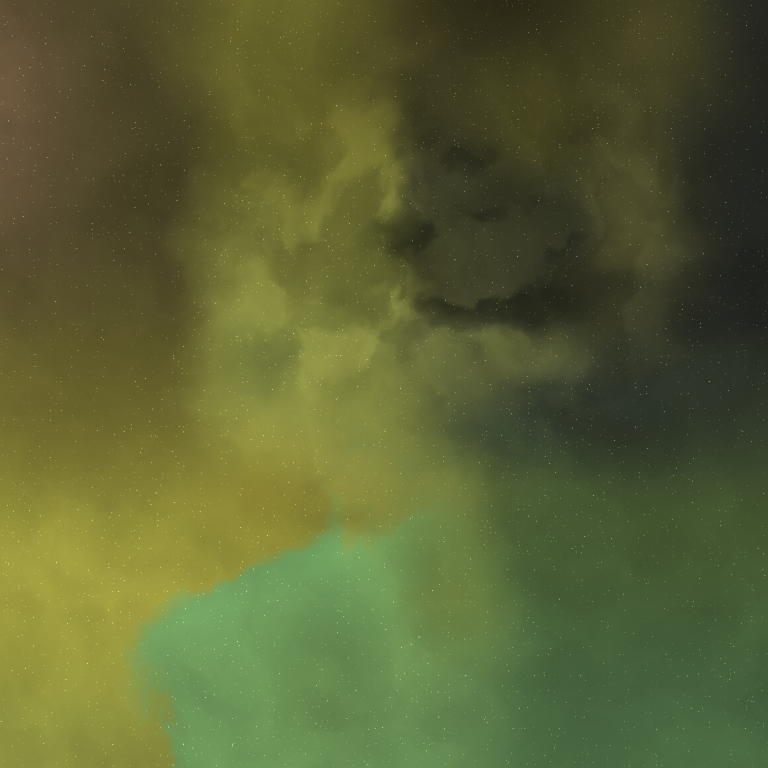
This background is drawn by a three.js fragment shader. Its source:

```glsl
// Draws a murky olive nebula with a teal fan, dark rifts and faint stars.
varying vec2 vUv;
#define WARP_SCALE 6.0
#define WARP_AMOUNT 0.07
#define CURL_SCALE 11.0
#define CURL_AMOUNT 0.09
#define WISP_CONTRAST 0.45
#define BILLOW_SCALE 15.0
#define BILLOW_GAIN 0.85
#define STAR_CELLS 85.0
#define STAR_RADIUS 0.0013
#define STAR_GAIN 0.36

float hash(vec2 p) {
  return fract(sin(dot(p, vec2(127.1, 311.7))) * 43758.5453);
}
float noise(vec2 p) {
  vec2 i = floor(p);
  vec2 f = fract(p);
  f = f * f * f * (f * (f * 6.0 - 15.0) + 10.0);
  return mix(mix(hash(i), hash(i + vec2(1.0, 0.0)), f.x),
    mix(hash(i + vec2(0.0, 1.0)), hash(i + vec2(1.0)), f.x), f.y);
}
// Layered noise centred on zero
float fbm(vec2 p) {
  float sum = -0.48;
  float gain = 0.5;
  for (int i = 0; i < 6; i++) {
    sum += gain * noise(p);
    p = mat2(1.6, 1.2, -1.2, 1.6) * p + 7.3;
    gain *= 0.48;
  }
  return sum;
}
vec2 fbm2(vec2 p) {
  return vec2(fbm(p), fbm(p + vec2(31.4, 17.9)));
}
// Soft elliptical falloff, 1 at the centre
float glow(vec2 p, vec2 centre, vec2 radius) {
  vec2 d = (p - centre) / radius;
  return exp(-dot(d, d));
}
// Blends a soft puff of one tint into the colour
void puff(inout vec3 col, vec3 tint, float amount, vec2 p, vec2 centre, vec2 radius) {
  col = mix(col, tint, amount * glow(p, centre, radius));
}
// Broad colours: amber to brown on the left, green to near black on the right
vec3 backdrop(vec2 p) {
  vec3 left = mix(vec3(0.53, 0.55, 0.24), vec3(0.61, 0.60, 0.24), smoothstep(0.0, 0.22, p.y));
  left = mix(left, vec3(0.42, 0.40, 0.17), smoothstep(0.28, 0.47, p.y));
  left = mix(left, vec3(0.27, 0.25, 0.14), smoothstep(0.43, 0.72, p.y));
  vec3 right = mix(vec3(0.28, 0.40, 0.25), vec3(0.27, 0.34, 0.19), smoothstep(0.05, 0.34, p.y));
  right = mix(right, vec3(0.18, 0.21, 0.15), smoothstep(0.32, 0.47, p.y));
  right = mix(right, vec3(0.13, 0.14, 0.12), smoothstep(0.45, 0.62, p.y));
  float top = smoothstep(0.75, 1.0, p.y) * (1.0 - smoothstep(0.75, 0.95, p.x));
  right = mix(right, vec3(0.16, 0.15, 0.08), top);
  return mix(left, right, smoothstep(0.36, 0.72, p.x));
}
// Olive column, its bright foot, and the plumes to its right
void oliveClouds(inout vec3 col, vec2 p) {
  vec3 olive = mix(vec3(0.57, 0.59, 0.27), vec3(0.41, 0.40, 0.16), smoothstep(0.56, 0.88, p.y));
  float rise = smoothstep(0.72, 1.0, p.y);
  float column = smoothstep(0.22 - 0.06 * rise, 0.33, p.x) * smoothstep(0.32, 0.48, p.y);
  column *= 1.0 - smoothstep(0.50 - 0.12 * rise, 0.57 + 0.04 * rise, p.x);
  col = mix(col, olive, 0.88 * column);
  puff(col, vec3(0.60, 0.62, 0.29), 0.85, p, vec2(0.45, 0.45), vec2(0.14, 0.09));
  puff(col, vec3(0.42, 0.44, 0.24), 0.95, p, vec2(0.64, 0.55), vec2(0.13, 0.07));
  puff(col, vec3(0.36, 0.35, 0.19), 0.9, p, vec2(0.81, 0.73), vec2(0.075, 0.17));
  puff(col, vec3(0.29, 0.28, 0.14), 0.8, p, vec2(0.85, 0.96), vec2(0.10, 0.13));
  puff(col, vec3(0.31, 0.30, 0.13), 0.85, p, vec2(0.68, 0.85), vec2(0.10, 0.08));
  puff(col, vec3(0.46, 0.50, 0.24), 0.7, p, vec2(0.56, 0.36), vec2(0.08, 0.08));
}
// Shadowed gaps and the blue-green haze below them
void darkRifts(inout vec3 col, vec2 p) {
  puff(col, vec3(0.17, 0.18, 0.12), 0.8, p, vec2(0.59, 0.69), vec2(0.09, 0.05));
  puff(col, vec3(0.15, 0.16, 0.11), 0.6, p, vec2(0.73, 0.62), vec2(0.11, 0.03));
  puff(col, vec3(0.36, 0.39, 0.20), 0.6, p, vec2(0.34, 0.53), vec2(0.05, 0.06));
  puff(col, vec3(0.24, 0.30, 0.22), 0.65, p, vec2(0.64, 0.44), vec2(0.09, 0.05));
  puff(col, vec3(0.16, 0.19, 0.17), 0.6, p, vec2(0.80, 0.49), vec2(0.15, 0.07));
}
// Teal fan with a ragged left rim, spreading down from its tip
void tealFan(inout vec3 col, vec2 p, float wisp) {
  puff(col, vec3(0.56, 0.53, 0.20), 0.75, p, vec2(0.34, 0.36), vec2(0.09, 0.07));
  float rim = mix(0.19, 0.41, smoothstep(0.16, 0.36, p.y));
  float fan = smoothstep(-0.01, 0.05, p.x - rim + 0.14 * wisp);
  fan *= 1.0 - smoothstep(0.48, 0.82, p.x + 0.33 * p.y);
  fan *= 1.0 - smoothstep(0.31, 0.41, p.y + 0.25 * wisp);
  col = mix(col, mix(vec3(0.40, 0.57, 0.35), vec3(0.43, 0.66, 0.41), smoothstep(0.05, 0.35, p.y)), 0.9 * fan);
  puff(col, vec3(0.36, 0.48, 0.27), 0.75, p, vec2(0.43, 0.09), vec2(0.08, 0.10));
  puff(col, vec3(0.40, 0.45, 0.21), 0.6, p, vec2(0.59, 0.23), vec2(0.06, 0.07));
  puff(col, vec3(0.47, 0.47, 0.20), 0.85, p, vec2(0.45, 0.32), vec2(0.05, 0.022));
}
// Two scattered layers, one soft dot per cell
float stars(vec2 uv) {
  float light = 0.0;
  for (int i = 0; i < 2; i++) {
    float cells = STAR_CELLS * (1.0 + 0.7 * float(i));
    vec2 id = floor(uv * cells) + 91.0 * float(i);
    vec2 spot = 0.2 + 0.6 * vec2(hash(id), hash(id + 13.7));
    float d = length(fract(uv * cells) - spot) / cells;
    light += pow(hash(id + 47.1), 8.0) * (1.0 - smoothstep(0.0, STAR_RADIUS, d));
  }
  return light;
}
void main() {
  // Turbulence is strongest around the upper centre
  float storm = glow(vUv, vec2(0.57, 0.66), vec2(0.27, 0.18));
  float unrest = 0.55 + 0.6 * storm;
  vec2 drift = fbm2(vUv * WARP_SCALE);
  vec2 curl = fbm2(vUv * CURL_SCALE + 1.2 * drift);
  vec2 p = vUv + unrest * (WARP_AMOUNT * drift + CURL_AMOUNT * curl);
  float wisp = fbm(vUv * CURL_SCALE + 1.2 * curl + 5.0);
  float billow = smoothstep(-0.14, 0.14, fbm(vUv * BILLOW_SCALE + 1.5 * curl + 23.0));
  vec3 col = backdrop(p);
  oliveClouds(col, p);
  darkRifts(col, p);
  tealFan(col, p, wisp);
  col = mix(col, mix(col * 0.74, col * 0.87 + vec3(0.11, 0.11, 0.05), billow), BILLOW_GAIN * storm);
  col += vec3(0.15, 0.09, 0.10) * glow(vUv, vec2(-0.03, 0.86), vec2(0.13, 0.22));
  col *= 1.0 + WISP_CONTRAST * unrest * wisp;
  gl_FragColor = vec4(col + STAR_GAIN * stars(vUv) * vec3(0.95, 1.0, 0.85), 1.0);
}
```
